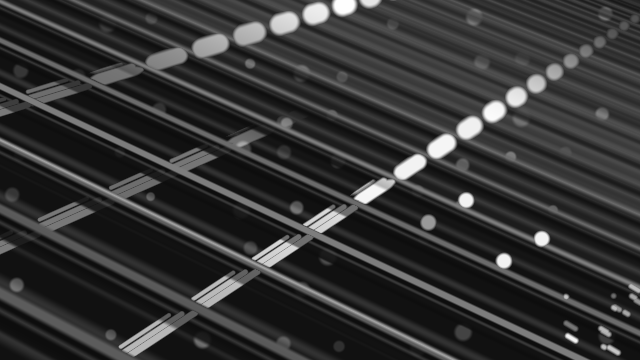
Write a Shadertoy shader that draws this pattern.

```glsl
// Stacked steel wire mesh receding out of focus, with glinting cross rods.

const vec2 VANISH = vec2(-10.24, 5.579);   // where the long wires converge
const vec2 ROD_NEAR = vec2(0.66, -0.2162); // slope, height at x = 0
const vec2 ROD_FAR = vec2(0.305, 0.6944);
const vec2 ROD_LOW = vec2(0.445, 0.3125);
const float HORIZON_X = 2.549;             // limit of wire spacing on the near rod
const float DEPTH_SCALE = 21.26;
const float DEPTH_START = 10.08;
const float FOCUS = 2.5;                   // wire index in sharpest focus
const float GLINT_CELL = 0.125;

float hash(vec2 p) {
    return fract(sin(dot(p, vec2(127.1, 311.7))) * 43758.5453);
}

float noise(float x) {
    float i = floor(x), f = fract(x);
    return mix(hash(vec2(i, 3.0)), hash(vec2(i + 1.0, 3.0)), f * f * (3.0 - 2.0 * f));
}

// Point where the wire line through p meets a rod
vec2 meetRod(vec2 p, vec2 rod) {
    vec2 d = p - VANISH;
    return VANISH + d * (rod.y + rod.x * VANISH.x - VANISH.y) / (d.y - rod.x * d.x);
}

float wireIndex(vec2 p) {
    return DEPTH_SCALE / (HORIZON_X - meetRod(p, ROD_NEAR).x) - DEPTH_START;
}

vec2 crossing(float k, vec2 rod) {
    float x = HORIZON_X - DEPTH_SCALE / (k + DEPTH_START);
    return meetRod(vec2(x, ROD_NEAR.y + ROD_NEAR.x * x), rod);
}

// Repeating soft stripe across the wires
float stripe(float u, float center, float halfWidth, float blur) {
    float d = abs(fract(u - center + 0.5) - 0.5);
    return 1.0 - smoothstep(halfWidth - blur, halfWidth + blur, d);
}

float capsule(vec2 p, vec2 dir, float halfLen, float radius) {
    float along = clamp(dot(p, dir), -halfLen, halfLen);
    return length(p - dir * along) - radius;
}

// Lit rod pieces seen between the wires: strands nearby, round blobs far off
float rodBeads(vec2 p, float u, vec2 rod, float thickness) {
    vec2 dir = normalize(vec2(1.0, rod.x)), normal = vec2(-dir.y, dir.x);
    float light = 0.0;
    for (int i = -1; i <= 1; i++) {
        float k = floor(u + 0.5) + float(i);
        vec2 q = p - crossing(k, rod);
        float gap = distance(crossing(k + 0.5, rod), crossing(k - 0.5, rod));
        float far = smoothstep(3.0, 5.5, k);
        float edge = 0.003 + 0.007 * smoothstep(2.0, 8.0, k);
        float r = min(thickness * (0.72 + 0.38 * smoothstep(3.0, 7.0, k)), 0.42 * gap);
        float blob = capsule(q, dir, max(0.44 * gap - r, 0.0), r);
        float strands = 1.0;
        for (int s = 0; s < 3; s++) {
            float n = float(s);
            vec2 o = q - normal * (n * 0.017 - 0.008) + dir * n * 0.014;
            strands = min(strands, capsule(o, dir, gap * (0.46 - 0.07 * n), 0.010 - 0.002 * n));
        }
        float d = mix(strands, blob, far);
        float shine = 0.85 + 0.15 * hash(vec2(k, rod.y));
        light = max(light, shine * (1.0 - smoothstep(-edge, edge, d)));
    }
    return light;
}

float disc(vec2 p, float radius) {
    return 1.0 - smoothstep(radius * 0.65, radius * 1.15, length(p));
}

// Faint out-of-focus spots, one at most per cell
float scatteredSpots(vec2 p) {
    vec2 cell = floor(p / GLINT_CELL);
    vec2 jitter = 0.25 + 0.5 * vec2(hash(cell), hash(cell + 17.0));
    float chance = step(0.58, hash(cell + 41.0));
    float radius = mix(0.013, 0.026, hash(cell + 5.0));
    return chance * disc(p - (cell + jitter) * GLINT_CELL, radius) * mix(0.06, 0.30, hash(cell + 9.0));
}

// Strong glints: a zigzag at the right and a cluster in the lower corner
float brightGlints(vec2 p) {
    float light = 0.0;
    for (int i = 0; i < 4; i++) {
        float n = float(i);
        vec2 c = vec2(1.19 + 0.105 * n, 0.382 - 0.0535 * n + 0.115 * mod(n, 2.0));
        light = max(light, disc(p - c, 0.024) * (i == 0 ? 0.6 : 0.95));
    }
    for (int i = 0; i < 14; i++) {
        vec2 seed = vec2(float(i), 8.0);
        vec2 c = vec2(1.57 + 0.21 * hash(seed), 0.2 * hash(seed + 3.0));
        float d = capsule(p - c, normalize(vec2(1.0, -0.6)), 0.016 * hash(seed + 6.0), 0.006);
        light = max(light, (1.0 - smoothstep(-0.004, 0.007, d)) * mix(0.3, 1.0, hash(seed + 9.0)));
    }
    return light;
}

void mainImage(out vec4 fragColor, in vec2 fragCoord) {
    vec2 p = fragCoord / iResolution.y;
    float u = wireIndex(p);
    float spacing = 1.125 * DEPTH_SCALE / pow(u + DEPTH_START, 2.0);
    float blur = min((0.0035 + 0.0018 * abs(u - FOCUS)) / spacing, 0.3);

    // Hazy ground and the lower sheet of wires
    float tone = 0.065 + 0.13 * smoothstep(3.5, 7.5, u) - 0.08 * smoothstep(11.0, 18.0, u);
    tone += 0.10 * (noise(u * 4.3) - 0.4) * smoothstep(3.0, 7.0, u);
    tone += 0.13 * stripe(u * 1.9, 0.35, 0.12, min(blur * 2.0 + 0.06, 0.3));
    tone = max(tone, 0.5 * rodBeads(p, u, ROD_LOW, 0.021) * (1.0 - smoothstep(3.5, 6.0, u)));
    tone += scatteredSpots(p);

    // Upper wires: dark body, lit top edge, thin second reflection
    float body = stripe(u, 0.35, 0.19, blur);
    float top = stripe(u, 0.54, 0.065, blur);
    float line = stripe(u, 0.36, 0.025, blur);
    float sheen = mix(0.32, 0.50, hash(vec2(floor(u), 2.0))) * (1.0 - 0.4 * smoothstep(7.0, 15.0, u));
    tone = mix(tone, 0.05, body * 0.85);
    tone = mix(tone, sheen, top);
    tone += 0.16 * line;
    tone += 0.3 * stripe(u, 0.56, 0.02, blur) * exp(-pow((u - 1.5) * 2.0, 2.0));

    // Cross rods, hidden by sharp wires in front
    float hidden = max(body * 0.5, top) * (1.0 - smoothstep(3.5, 5.0, u));
    float nearGain = mix(0.75, 1.0, smoothstep(0.0, 4.0, u)) * (1.0 - 0.65 * smoothstep(7.0, 16.0, u));
    float farGain = mix(0.5, 1.0, smoothstep(3.0, 10.0, u));
    float rods = max(rodBeads(p, u, ROD_NEAR, 0.025) * nearGain, rodBeads(p, u, ROD_FAR, 0.027) * farGain);
    tone = max(tone, rods * (1.0 - hidden));
    tone = max(tone, brightGlints(p));

    fragColor = vec4(vec3(clamp(tone, 0.0, 1.0)), 1.0);
}
```
